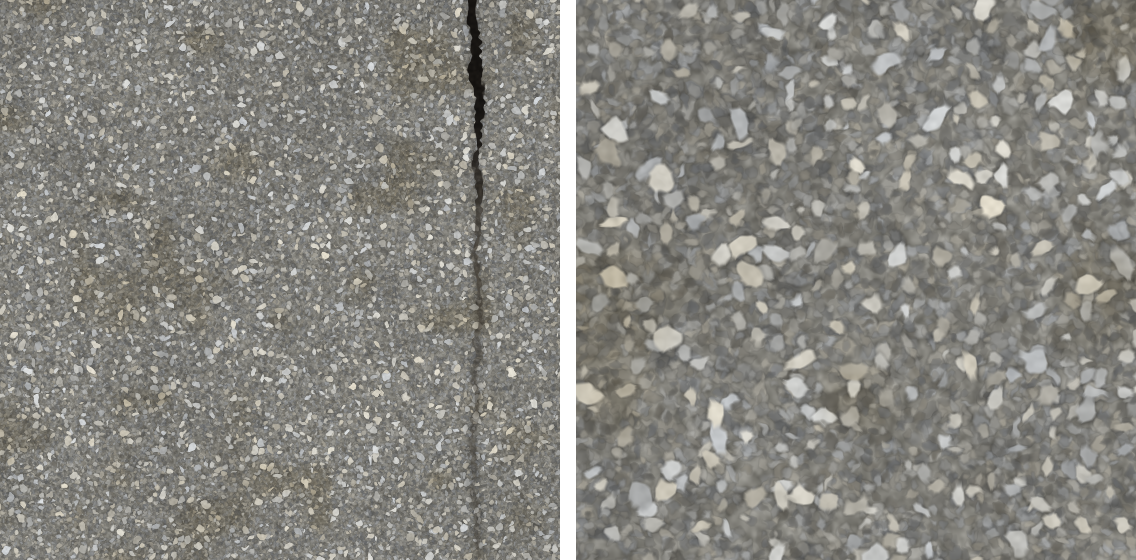
Left, the full canvas; right, a detail of the centre.
A WebGL 1 fragment shader for this texture:

```glsl
precision highp float;
uniform vec2 u_resolution;

float hash(vec2 p) {
  vec3 q = fract(vec3(p.xyx) * 0.1031);
  q += dot(q, q.yzx + 33.33);
  return fract((q.x + q.y) * q.z);
}

float noise(vec2 p) {
  vec2 cell = floor(p), f = fract(p);
  f = f * f * (3.0 - 2.0 * f);
  return mix(mix(hash(cell), hash(cell + vec2(1.0, 0.0)), f.x),
             mix(hash(cell + vec2(0.0, 1.0)), hash(cell + 1.0), f.x), f.y);
}

// Lays one scatter of angular chips over the ground colour
vec3 addChips(vec3 ground, vec2 p, float scale, float density,
              vec2 toneRange, float opacity, float seed) {
  vec2 q = p * scale + seed * 7.3;
  q += 0.35 * (vec2(noise(q * 2.3), noise(q * 2.3 + 40.0)) - 0.5);
  vec2 home = floor(q);
  float soft = scale * 0.0014;
  for (int j = -1; j <= 1; j++) {
    for (int i = -1; i <= 1; i++) {
      vec2 id = home + vec2(float(i), float(j));
      vec2 key = id + seed * 31.0;
      if (hash(key + 5.0) > density) continue;
      vec2 jitter = vec2(hash(key + 11.0), hash(key + 23.0)) - 0.5;
      vec2 d = q - id - 0.5 - jitter * 0.7;
      float angle = hash(key + 37.0) * 6.283;
      float c = cos(angle), s = sin(angle);
      float stretch = mix(0.75, 1.5, hash(key + 71.0));
      vec2 a = abs(mat2(c, -s, s, c) * d) * vec2(1.0 / stretch, stretch);
      float size = mix(0.2, 0.45, hash(key + 53.0));
      float edge = max(max(a.x, a.y), (a.x + a.y) * 0.74) - size;
      float mask = 1.0 - smoothstep(-soft, soft, edge);

      // Contact shade, then the chip with its own warm or cool hue
      ground *= 1.0 - 0.10 * (1.0 - smoothstep(0.0, 0.22, edge));
      float tone = mix(toneRange.x, toneRange.y, hash(key + 83.0));
      float warmth = hash(key + 97.0) - 0.5;
      vec3 chip = tone * vec3(1.005 + warmth * 0.05, 1.0, 0.97 - warmth * 0.10);
      ground = mix(ground, chip, mask * opacity);
    }
  }
  return ground;
}

// Jagged fissure: open and black at the top, silted up further down
vec3 addCrack(vec3 color, vec2 p) {
  float y = p.y;
  float bump = (y - 0.83) / 0.05;
  float center = 0.851 + 0.014 * exp(-bump * bump) - 0.010 * smoothstep(0.92, 1.0, y);
  center += 0.018 * (noise(vec2(y * 11.0, 3.0)) - 0.5);
  center += 0.011 * (noise(vec2(y * 38.0, 9.0)) - 0.5);
  float halfWidth = mix(0.0045, 0.0095, smoothstep(0.6, 0.95, y));
  halfWidth *= 0.65 + 0.7 * noise(vec2(y * 24.0, 17.0));
  float edge = abs(p.x - center) - halfWidth + 0.008 * (noise(p * 120.0) - 0.5);
  float openness = smoothstep(0.55, 0.8, y);
  float silt = mix(0.35, 0.75, smoothstep(0.1, 0.65, y));
  silt *= 0.55 + 0.75 * noise(p * 75.0 + 8.0);
  float strength = mix(min(silt, 1.0), 0.97, openness);
  vec3 depth = mix(vec3(0.25, 0.23, 0.20), vec3(0.08, 0.07, 0.06), openness);
  depth *= 0.75 + 0.5 * noise(p * 190.0);
  color *= 1.0 - 0.12 * (1.0 - smoothstep(0.0, 0.012, edge));
  return mix(color, depth, strength * (1.0 - smoothstep(-0.0015, 0.0015, edge)));
}

void main() {
  vec2 p = gl_FragCoord.xy / u_resolution.y;

  // Gritty cement
  float grit = 0.6 * noise(p * 170.0) + 0.4 * noise(p * 330.0 + 19.0);
  vec3 color = vec3(0.505, 0.50, 0.475) + 0.24 * (grit - 0.5);

  // Dull aggregate from coarse to fine
  for (int i = 0; i < 4; i++) {
    float n = float(i);
    color = addChips(color, p, 75.0 + 24.0 * n, 0.65, vec2(0.37, 0.66), 0.75, n + 1.0);
  }

  // Pale stone chips
  color = addChips(color, p, 92.0, 0.30, vec2(0.62, 0.82), 0.88, 6.0);
  color = addChips(color, p, 63.0, 0.24, vec2(0.64, 0.87), 0.92, 7.0);

  // Broad weathering, faint brown stains and surface grain
  color *= 0.97 + 0.10 * noise(p * 7.0 + 4.0);
  float stain = smoothstep(0.62, 0.95, noise(p * 14.0 + 30.0));
  color *= mix(vec3(1.0), vec3(0.90, 0.87, 0.80), stain * 0.7);
  color += 0.07 * (noise(p * 260.0 + 61.0) - 0.5);

  color = addCrack(color, p);
  gl_FragColor = vec4(clamp(color, 0.0, 1.0), 1.0);
}
```
